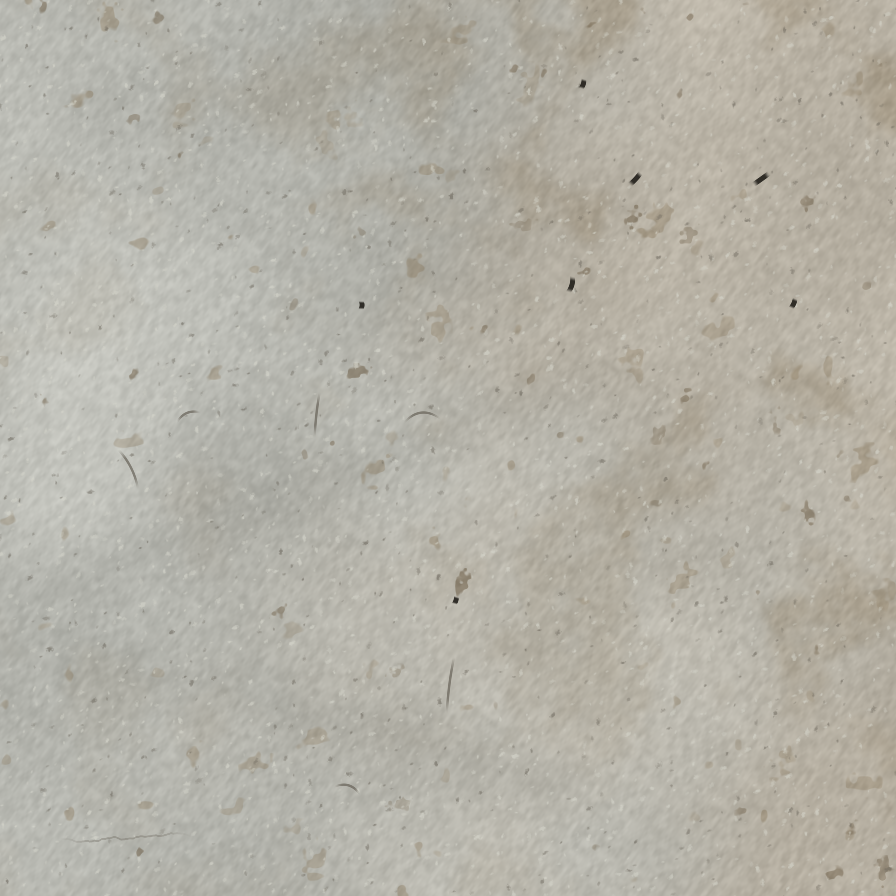
This texture is drawn by a Shadertoy shader. Its source:

```glsl
// Weathered concrete: pale grey with a warm drift to the right, fine slanted
// grain, pale and dark grit, brown stains and a few thin scratches.
// Layers of value noise and hashed scatter, all in units of the canvas.

const vec3 COOL_GREY   = vec3(0.712, 0.715, 0.688);
const vec3 WARM_GREY   = vec3(0.718, 0.691, 0.637);
const vec3 STAIN_BROWN = vec3(0.56, 0.50, 0.40);
const vec3 SPOT_BROWN  = vec3(0.43, 0.37, 0.28);
const vec3 PALE_GRIT   = vec3(0.84, 0.84, 0.80);
const vec3 DARK_GRIT   = vec3(0.40, 0.38, 0.34);
const vec3 DEBRIS      = vec3(0.13, 0.12, 0.10);

const float GRAIN_ANGLE    = 0.95;
const vec2  GRAIN_CELLS    = vec2(105.0, 210.0);
const float GRAIN_CONTRAST = 0.10;
const float CLOUD_CONTRAST = 0.11;
const int   SCRATCHES      = 6;
const int   DEBRIS_COUNT   = 7;

vec4 hash4(vec2 p) {
    vec4 h = fract(p.xyxy * vec4(0.1031, 0.1030, 0.0973, 0.1099));
    h += dot(h, h.wzxy + 33.33);
    return fract((h.xxyz + h.yzzw) * h.zywx);
}

float noise(vec2 p) {
    vec2 i = floor(p), f = fract(p);
    f = f * f * (3.0 - 2.0 * f);
    float low  = mix(hash4(i).x, hash4(i + vec2(1, 0)).x, f.x);
    float high = mix(hash4(i + vec2(0, 1)).x, hash4(i + vec2(1, 1)).x, f.x);
    return mix(low, high, f.y);
}

float fbm(vec2 p) {
    float sum = 0.0, weight = 0.5;
    for (int i = 0; i < 5; i++) {
        sum += weight * noise(p);
        p = mat2(1.6, 1.2, -1.2, 1.6) * p + 17.3;
        weight *= 0.5;
    }
    return sum / 0.97;
}

vec2 rotate(vec2 p, float a) {
    float c = cos(a), s = sin(a);
    return vec2(c * p.x + s * p.y, c * p.y - s * p.x);
}

// Coverage by ragged, slanted spots; radius is the largest, in canvas units.
float scatter(vec2 p, float cells, float share, float radius, float ragged, float seed) {
    float cover = 0.0, px = 1.0 / iResolution.y;
    vec2 home = floor(p * cells);
    for (int y = -1; y <= 1; y++)
    for (int x = -1; x <= 1; x++) {
        vec2 cell = home + vec2(x, y);
        vec4 h = hash4(cell + seed), k = hash4(cell + seed + 57.0);
        vec2 q = rotate(p - (cell + h.xy) / cells, GRAIN_ANGLE + (k.x - 0.5) * 1.8);
        float r = radius * mix(0.35, 1.0, h.w * h.w);
        float d = length(q * vec2(0.75, 1.25)) - r;
        d += ragged * r * (noise(p * 1.8 / radius + seed) - 0.5);
        float spot = 1.0 - smoothstep(-px - 0.3 * r, px, d);
        cover = max(cover, spot * step(h.z, share) * mix(0.4, 1.0, k.y));
    }
    return cover;
}

// Soft smear along a line from a to b.
float smear(vec2 p, vec2 a, vec2 b, float width) {
    vec2 ab = b - a;
    float d = length(p - a - ab * clamp(dot(p - a, ab) / dot(ab, ab), 0.0, 1.0));
    return exp(-d * d / (width * width));
}

// Thin bent stroke, fading towards its ends.
float stroke(vec2 q, float reach, float width, float bend) {
    float t = q.x / reach, px = 1.0 / iResolution.y;
    float d = abs(q.y - bend * reach * t * t);
    return (1.0 - smoothstep(width, width + px, d)) * (1.0 - smoothstep(0.4, 1.0, abs(t)));
}

void mainImage(out vec4 fragColor, in vec2 fragCoord) {
    vec2 p = fragCoord / iResolution.y;
    float cloud = fbm(p * 4.0 + 3.0);

    // Broad tone: cool left, warm right, one bleached patch, two dull smears
    float warmth = smoothstep(0.2, 1.0, p.x + (fbm(p * 3.0 + 41.0) - 0.5) * 0.7);
    vec3 color = mix(COOL_GREY, WARM_GREY, warmth);
    color += CLOUD_CONTRAST * (cloud - 0.5);
    color += 0.045 * smear(p, vec2(0.10, 0.50), vec2(0.15, 0.63), 0.12);
    color -= 0.028 * smear(p, vec2(0.08, 0.35), vec2(0.65, 0.58), 0.035) * (0.5 + cloud);
    color -= 0.028 * smear(p, vec2(0.10, 0.27), vec2(0.60, 0.13), 0.035) * (0.5 + cloud);

    // Brown stains, densest at the upper right
    float dirt = smoothstep(0.3, 0.95, p.x * 0.75 + p.y * 0.35);
    float blotch = smoothstep(0.52, 0.78, fbm(p * 9.0 + 71.0));
    color = mix(color, STAIN_BROWN, blotch * mix(0.10, 0.42, dirt));
    color = mix(color, STAIN_BROWN, 0.5 * scatter(p, 20.0, 0.22, 0.013, 1.8, 11.0));
    color = mix(color, SPOT_BROWN, 0.6 * scatter(p, 17.0, mix(0.06, 0.26, dirt), 0.009, 1.9, 83.0));

    // Slanted grain and grit
    vec2 g = rotate(p, GRAIN_ANGLE) + 2.0;
    float grain = 0.65 * noise(g * GRAIN_CELLS) + 0.35 * noise(g * GRAIN_CELLS * 1.9 + 9.0);
    color += GRAIN_CONTRAST * (grain - 0.5);
    color = mix(color, PALE_GRIT, 0.65 * scatter(p, 75.0, 0.38, 0.0032, 0.8, 131.0));
    color = mix(color, DARK_GRIT, 0.55 * scatter(p, 62.0, 0.20, 0.0030, 0.9, 197.0));

    // Scratches, a hairline crack and loose dark debris
    for (int i = 0; i < SCRATCHES; i++) {
        vec4 h = hash4(vec2(i, 5) * 7.0 + 301.0);
        vec2 q = rotate(p - mix(vec2(0.1), vec2(0.9), h.xy), h.z * 3.14);
        color = mix(color, DARK_GRIT, 0.7 * stroke(q, mix(0.012, 0.04, h.w), 0.0008, h.z - 0.5));
    }
    vec2 crack = p - vec2(0.14, 0.055 + 0.018 * fbm(vec2(p.x * 30.0, 4.0)));
    color = mix(color, DARK_GRIT, 0.35 * stroke(crack, 0.08, 0.0005, 0.0));
    for (int i = 0; i < DEBRIS_COUNT; i++) {
        vec4 h = hash4(vec2(i, 9) * 5.0 + 411.0);
        vec2 q = rotate(p - mix(vec2(0.3, 0.3), vec2(0.95), h.xy), 0.6 + h.z);
        color = mix(color, DEBRIS, 0.9 * stroke(q, mix(0.004, 0.012, h.w), 0.0022, 0.3 * h.z));
    }

    fragColor = vec4(clamp(color, 0.0, 1.0), 1.0);
}
```
